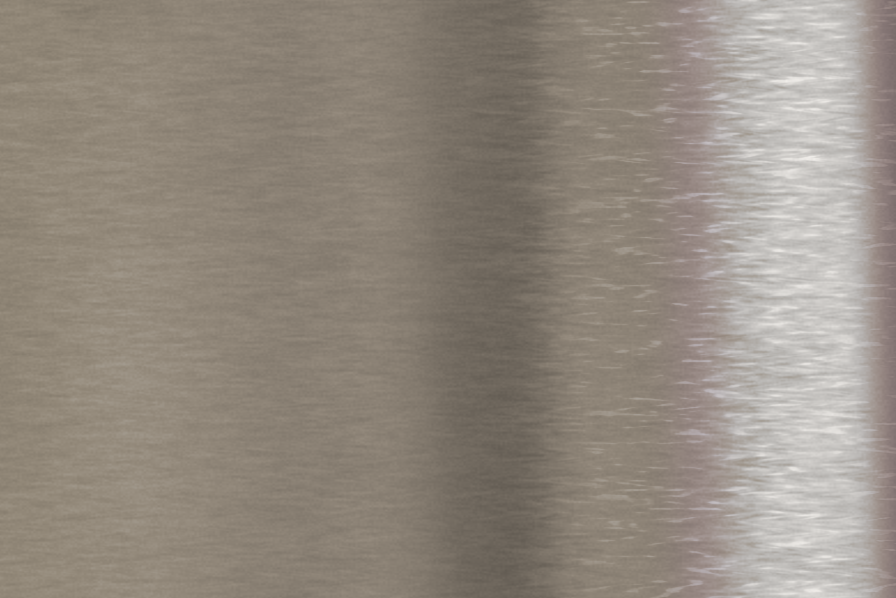
This texture is drawn by a Shadertoy shader. Its source:

```glsl
// Brushed steel sheet: soft vertical reflections crossed by fine horizontal scratches.

// Tone of the reflections across the sheet: (position, brightness)
const int STOP_COUNT = 19;
const vec2 STOPS[STOP_COUNT] = vec2[](
    vec2(0.0, 0.565), vec2(0.15, 0.585), vec2(0.24, 0.56), vec2(0.32, 0.535),
    vec2(0.42, 0.547), vec2(0.465, 0.515), vec2(0.50, 0.455), vec2(0.56, 0.425),
    vec2(0.595, 0.445), vec2(0.625, 0.53), vec2(0.66, 0.56), vec2(0.73, 0.552),
    vec2(0.77, 0.58), vec2(0.81, 0.675), vec2(0.86, 0.775), vec2(0.92, 0.795),
    vec2(0.955, 0.745), vec2(0.98, 0.58), vec2(1.0, 0.47));

const vec3 WARM_STEEL = vec3(1.0, 0.93, 0.84);
const vec3 PALE_STEEL = vec3(1.0, 0.988, 0.972);
const vec3 MAUVE_TINT = vec3(0.008, -0.010, 0.022);

const vec2 LONG_SCRATCH  = vec2(13.0, 120.0);  // cells per canvas height
const vec2 MID_SCRATCH   = vec2(30.0, 190.0);
const vec2 SHORT_SCRATCH = vec2(65.0, 260.0);
const vec2 GRAIN_CELLS   = vec2(260.0, 300.0);

const float BAND_BLUR     = 0.014;
const float BAND_LEAN     = 0.014;
const float EDGE_FRAY     = 0.022;
const float DULL_CONTRAST = 0.085;
const float GLOSS_CONTRAST = 0.27;
const float GLINT_AMOUNT  = 0.06;
const float GRAIN_AMOUNT  = 0.028;
const float CLOUD_AMOUNT  = 0.022;

float hash(vec2 p) {
    vec3 q = fract(vec3(p.xyx) * 0.1031);
    q += dot(q, q.yzx + 33.33);
    return fract((q.x + q.y) * q.z);
}

// Value noise centred on zero, from -0.5 to 0.5
float noise(vec2 p) {
    vec2 cell = floor(p);
    vec2 f = fract(p);
    f = f * f * (3.0 - 2.0 * f);
    float low = mix(hash(cell), hash(cell + vec2(1.0, 0.0)), f.x);
    float high = mix(hash(cell + vec2(0.0, 1.0)), hash(cell + vec2(1.0, 1.0)), f.x);
    return mix(low, high, f.y) - 0.5;
}

// Shift each row of cells so that scratch ends do not line up
float scratchLayer(vec2 p, vec2 cells, float seed) {
    vec2 q = p * cells + seed;
    q.x += 3.0 * noise(vec2(seed, q.y * 0.37));
    return noise(q);
}

float bump(float x, float center, float width) {
    float d = (x - center) / width;
    return exp(-d * d);
}

float bandTone(float x) {
    float tone = STOPS[0].y;
    for (int i = 1; i < STOP_COUNT; i++) {
        float t = (x - STOPS[i - 1].x) / (STOPS[i].x - STOPS[i - 1].x);
        tone = mix(tone, STOPS[i].y, clamp(t, 0.0, 1.0));
    }
    return tone;
}

// Average neighbouring samples to round off the corners of the profile
float softBandTone(float x) {
    float sum = 0.0;
    for (int i = -2; i <= 2; i++) {
        sum += bandTone(x + float(i) * 0.5 * BAND_BLUR);
    }
    return sum / 5.0;
}

void mainImage(out vec4 fragColor, in vec2 fragCoord) {
    vec2 uv = fragCoord / iResolution.xy;
    vec2 p = fragCoord / iResolution.y;

    // Scratches at three lengths
    float longer = scratchLayer(p, LONG_SCRATCH, 17.3);
    float middle = scratchLayer(p, MID_SCRATCH, 51.7);
    float shorter = scratchLayer(p, SHORT_SCRATCH, 93.1);
    float scratches = 0.28 * longer + 0.42 * middle + 0.30 * shorter;

    // Reflections, leaning slightly and frayed by the scratches
    float x = uv.x + BAND_LEAN * (uv.y - 0.5);
    float tone = softBandTone(x + EDGE_FRAY * scratches);
    tone += 0.035 * bump(x, 0.54, 0.06) * (uv.y - 0.35);
    tone -= 0.012 * bump(x, 0.31, 0.07) * (0.5 - uv.y);
    tone -= 0.035 * bump(uv.x, 0.12, 0.07) * smoothstep(0.88, 1.0, uv.y);
    tone += CLOUD_AMOUNT * noise(p * vec2(5.0, 2.5) + 7.0);

    // Scratch contrast grows with gloss; bright glints lie right of the dark band
    float gloss = smoothstep(0.58, 0.76, tone);
    tone += scratches * mix(DULL_CONTRAST, GLOSS_CONTRAST, gloss);
    float glint = smoothstep(0.18, 0.46, middle + 0.4 * shorter);
    tone += GLINT_AMOUNT * glint * smoothstep(0.59, 0.72, x) * (1.0 - 0.4 * gloss);
    tone += GRAIN_AMOUNT * noise(p * GRAIN_CELLS + 131.0);

    // Warm grey turning neutral in the highlight, with mauve fringes
    vec3 color = tone * mix(WARM_STEEL, PALE_STEEL, smoothstep(0.56, 0.74, tone));
    color += MAUVE_TINT * (bump(x, 0.775, 0.035) + 1.3 * bump(x, 0.995, 0.025));
    color.b -= 0.010 * (1.0 - smoothstep(0.0, 0.35, uv.x));
    fragColor = vec4(clamp(color, 0.0, 1.0), 1.0);
}
```
